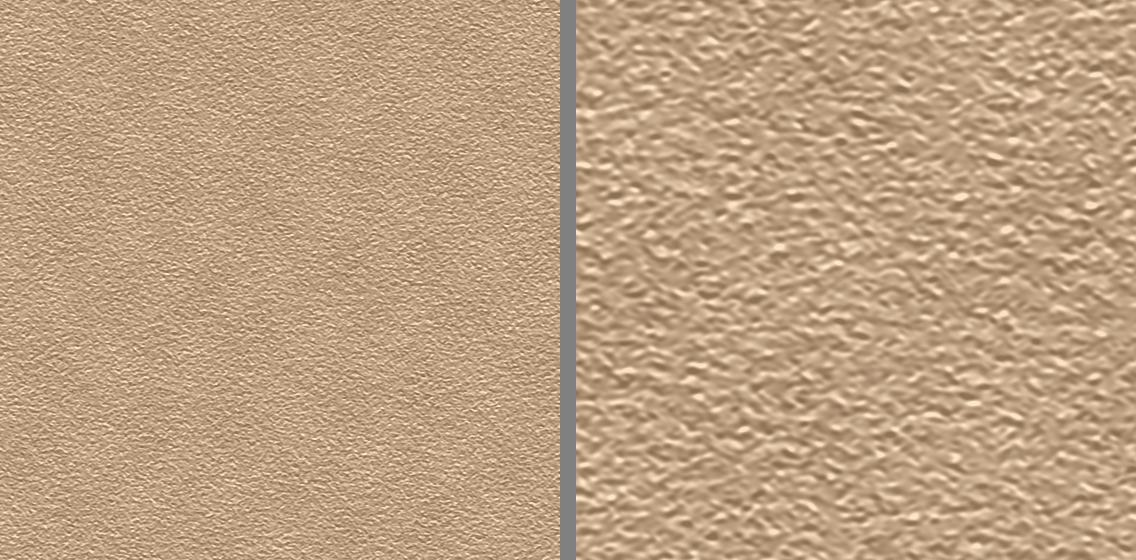
Left, the full canvas; right, a detail of the centre.
This texture is drawn by a WebGL 1 fragment shader. Its source:

```glsl
precision highp float;
// Fine tan grained surface, like embossed leather or sanded paper, lit from above.
// Each jittered cell holds one soft, flat grain; its lit and shaded sides are summed
// as slopes, and the total relief brightens or darkens a tan base colour.

#define GRAIN_CELLS 236.0            // cells across the canvas
#define GRAIN_SIZE vec2(0.58, 0.385) // grain radii along and across, in cells
#define GRAIN_TILT -0.06             // mean direction in radians
#define TILT_SPREAD 0.5              // largest turn away from the mean
#define RELIEF_GAIN 2.9              // brings the relief to unit deviation
#define CONTRAST 0.092               // tone change per unit of relief
#define HIGHLIGHT_BIAS 0.07          // sharpens lights, softens darks
#define MOTTLE 0.007                 // strength of the broad, faint patches
#define TAN_BASE vec3(0.742, 0.630, 0.513)
#define TONE_TINT vec3(0.98, 1.01, 0.98)

uniform vec2 u_resolution;

// Three random values from 0 to 1 for a cell.
vec3 hash3(vec2 cell) {
  vec3 p = fract(cell.xyx * vec3(0.1031, 0.1030, 0.0973));
  p += dot(p, p.yxz + 33.33);
  return fract((p.xxy + p.yzz) * p.zyx);
}

// Slope of one soft grain: one side lit, the other shaded.
float grainSlope(vec2 offset, float angle) {
  float c = cos(angle);
  float s = sin(angle);
  vec2 local = vec2(c * offset.x + s * offset.y, c * offset.y - s * offset.x);
  local /= GRAIN_SIZE;
  return local.y * exp(-0.5 * dot(local, local));
}

// Sum of the grains in the surrounding cells.
float relief(vec2 p) {
  vec2 home = floor(p);
  float slope = 0.0;
  for (int y = -2; y <= 2; y++) {
    for (int x = -2; x <= 2; x++) {
      vec2 cell = home + vec2(float(x), float(y));
      vec3 place = hash3(cell + 11.0);
      float height = 2.0 * hash3(cell + 407.0).x - 1.0;
      float angle = GRAIN_TILT + TILT_SPREAD * (2.0 * place.z - 1.0);
      slope += height * grainSlope(p - cell - place.xy, angle);
    }
  }
  return slope * RELIEF_GAIN;
}

// Layered sines for the faint unevenness of the whole sheet.
float mottle(vec2 uv) {
  vec2 warped = uv + 0.04 * sin(uv.yx * 17.0 + vec2(1.3, 4.1));
  return sin(dot(warped, vec2(13.0, 29.0)))
       + sin(dot(warped, vec2(-37.0, 21.0)) + 2.0)
       + 0.7 * sin(dot(warped, vec2(61.0, 47.0)) + 5.0);
}

void main() {
  vec2 uv = gl_FragCoord.xy / min(u_resolution.x, u_resolution.y);

  // Relief shading, with slightly stronger lights than darks
  float shade = relief(uv * GRAIN_CELLS);
  shade += HIGHLIGHT_BIAS * (shade * shade - 1.0);
  shade = clamp(shade, -2.1, 2.8);

  // Colour
  float tone = CONTRAST * shade + MOTTLE * mottle(uv);
  gl_FragColor = vec4(clamp(TAN_BASE + tone * TONE_TINT, 0.0, 1.0), 1.0);
}
```
